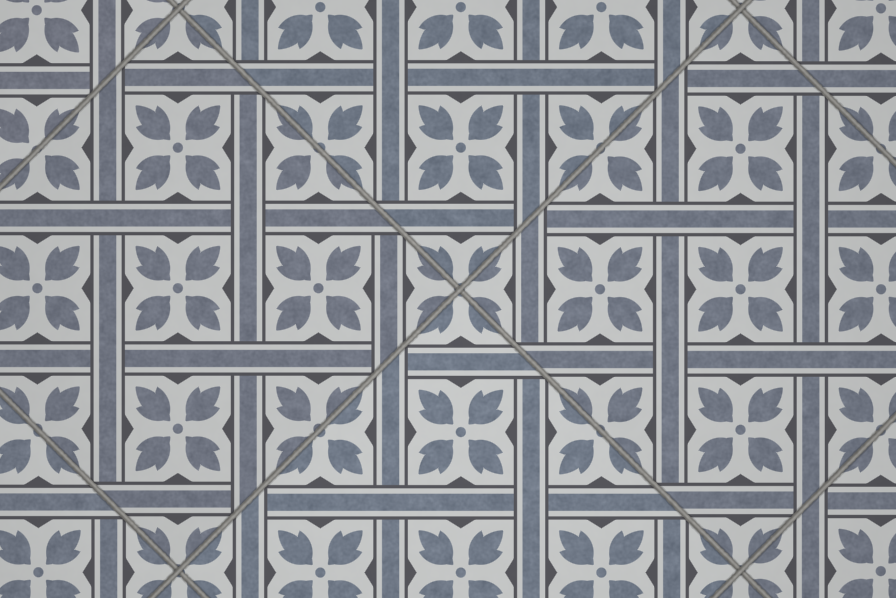
A Shadertoy shader for this pattern:

```glsl
// Woven blue-grey lattice framing four-petal flowers, printed on diagonal grouted tiles.

const float PITCH = 0.235;                  // one flower cell, in canvas heights
const vec2  CENTRE = vec2(0.0195, 0.0156);  // flower nearest the canvas middle
const float BAND_BLUE = 0.061, BAND_WHITE = 0.100, BAND_EDGE = 0.123;  // half widths
const float GROUT = 0.019;
const vec3  WHITE = vec3(0.755, 0.762, 0.760);
const vec3  BLUE  = vec3(0.437, 0.463, 0.515);
const vec3  DARK  = vec3(0.325, 0.325, 0.345);

vec2 hash2(vec2 p) {
    p = vec2(dot(p, vec2(127.1, 311.7)), dot(p, vec2(269.5, 183.3)));
    return fract(sin(p) * 43758.5) * 2.0 - 1.0;
}

float gradientNoise(vec2 p) {
    vec2 i = floor(p), f = fract(p);
    vec2 u = f * f * f * (f * (f * 6.0 - 15.0) + 10.0);
    vec2 e = vec2(0.0, 1.0);
    float low  = mix(dot(hash2(i), f), dot(hash2(i + e.yx), f - e.yx), u.x);
    float high = mix(dot(hash2(i + e), f - e), dot(hash2(i + 1.0), f - 1.0), u.x);
    return mix(low, high, u.y);
}

float fbm(vec2 p) {
    float sum = 0.0, amp = 0.5;
    for (int k = 0; k < 4; k++) {
        sum += amp * gradientNoise(p);
        p = mat2(1.6, 1.2, -1.2, 1.6) * p + 7.3;
        amp *= 0.6;
    }
    return sum;
}

float cover(float d, float px) { return clamp(0.5 - d / px, 0.0, 1.0); }

// Signed distance to a pointed leaf from a to b with half width w
float leaf(vec2 p, vec2 a, vec2 b, float w) {
    float r = 0.5 * length(b - a);
    float d = 0.5 * (r * r - w * w) / w;
    vec2 v = (b - a) / r;
    vec2 q = 0.5 * abs(mat2(v.y, v.x, -v.x, v.y) * (p - 0.5 * (a + b)));
    vec3 h = r * q.x < d * (q.y - r) ? vec3(0.0, r, 0.0) : vec3(-d, 0.0, d + w);
    return length(q - h.xy) - h.z;
}

// Three-lobed petals and centre dot; q is folded into one octant
float flower(vec2 q) {
    float side = leaf(q, vec2(0.075, 0.058), vec2(0.146, 0.298), 0.050);
    float middle = leaf(q, vec2(0.062), vec2(0.293), 0.062) - 0.008;
    return min(min(side, middle), length(q) - 0.036);
}

// Lays a striped band over the base colour
vec3 addBand(vec3 base, float d, vec3 blue, float px) {
    base = mix(base, DARK, cover(d - BAND_EDGE, px));
    base = mix(base, WHITE, cover(d - BAND_WHITE, px));
    return mix(base, blue, cover(d - BAND_BLUE, px));
}

vec3 pattern(vec2 p, vec3 blue, float px) {
    // Flower cell with dark triangles at the middle of each side
    vec2 q = abs(fract(p + 0.5) - 0.5);
    q = vec2(min(q.x, q.y), max(q.x, q.y));
    vec3 col = mix(WHITE, blue, cover(flower(q), px));
    float triangle = (0.315 + 0.62 * q.x - q.y) / length(vec2(1.0, 0.62));
    col = mix(col, DARK, cover(triangle, px));

    // Bands cross over and under in a checkerboard
    vec2 d = abs(fract(p) - 0.5);
    vec2 crossing = floor(p);
    bool verticalOver = mod(crossing.x + crossing.y, 2.0) < 0.5;
    float under = verticalOver ? d.y : d.x;
    float over  = verticalOver ? d.x : d.y;
    col = addBand(col, under, blue, px);
    return addBand(col, over, blue, px);
}

// Rounded joint with dark rims and a faint light ridge
vec3 addGrout(vec3 base, float offset, float grain, float px) {
    float d = abs(offset) - GROUT - 0.006 * grain;
    base *= 1.0 - 0.22 * smoothstep(0.016, 0.0, d);
    float ridge = smoothstep(GROUT, 0.0, abs(offset - 0.004));
    vec3 joint = vec3(0.42, 0.415, 0.40) + 0.17 * ridge + 0.06 * grain;
    return mix(base, joint, cover(d, px));
}

void mainImage(out vec4 fragColor, in vec2 fragCoord) {
    vec2 uv = (fragCoord - 0.5 * iResolution.xy) / iResolution.y;
    vec2 p = (uv - CENTRE) / PITCH;
    float px = 1.3 / (iResolution.y * PITCH);

    // Diagonal tiles, each four cells wide along x+y and x-y
    vec2 diagonal = vec2(p.x + p.y, p.x - p.y);
    vec2 tile = floor(diagonal / 4.0);
    vec2 joint = (mod(diagonal + 2.0, 4.0) - 2.0) * 0.7071;
    vec2 shift = hash2(tile + 3.7);

    // Mottled glaze, slightly different on each tile
    float mottle = fbm(p * 9.0 + tile * 5.0);
    float grain = gradientNoise(p * 38.0);
    vec3 blue = BLUE + 0.10 * mottle + 0.045 * grain;
    blue += vec3(0.012, -0.004, -0.008) * shift.x;
    vec3 col = pattern(p + 0.014 * shift, blue, px);
    col *= 1.0 + 0.018 * shift.y + 0.02 * mottle;

    col = addGrout(col, joint.x, grain, px);
    col = addGrout(col, joint.y, grain, px);

    // Soft fall-off of light towards the corners
    col *= 1.025 - 0.11 * dot(uv, uv);
    fragColor = vec4(col, 1.0);
}
```
